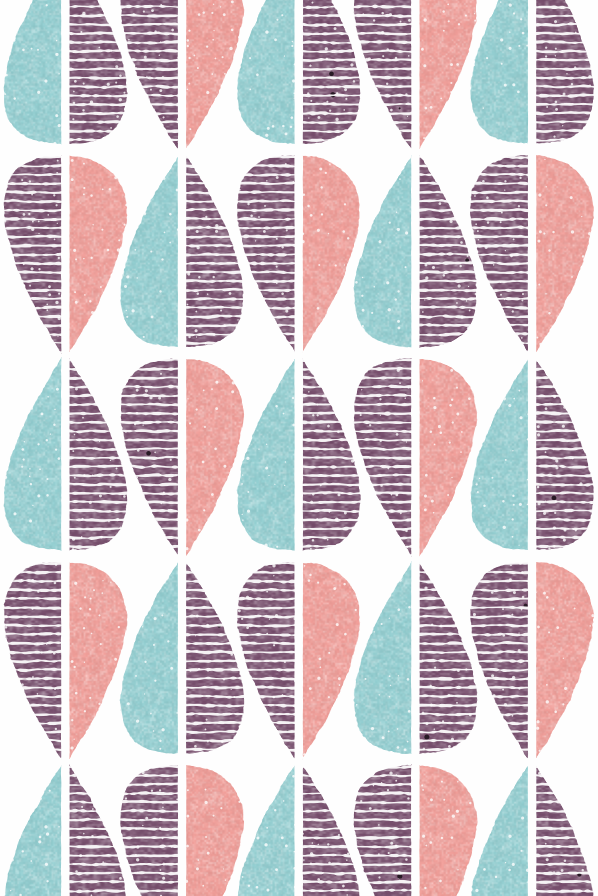
Reproduce this pattern procedurally as a WebGL 1 fragment shader.

```glsl
precision highp float;
// Five columns of split teardrops that alternate pointing up and down.
// Each drop is an implicit outline cut by a white axis: one half is plain teal
// or coral, the other striped purple, all worn by noise grain and flecks.

uniform vec2 u_resolution;

// One unit is the distance between neighbouring columns.
const float CANVAS_WIDTH = 5.125;
const float FIRST_AXIS = 0.56;
const float ROW_HEIGHT = 1.742;
const float ROW_OFFSET = 0.435;
const float DROP_HALF_WIDTH = 0.525;
const float GAP_HALF_WIDTH = 0.036;
const float STRIPE_PITCH = 0.076;

const vec3 PAPER = vec3(0.995);
const vec3 TEAL = vec3(0.56, 0.79, 0.80);
const vec3 CORAL = vec3(0.92, 0.60, 0.58);
const vec3 PURPLE = vec3(0.45, 0.29, 0.41);

float hash(vec2 p) {
  vec3 q = fract(p.xyx * 0.1031);
  q += dot(q, q.yzx + 33.33);
  return fract((q.x + q.y) * q.z);
}

float noise(vec2 p) {
  vec2 i = floor(p);
  vec2 f = fract(p);
  f = f * f * (3.0 - 2.0 * f);
  float low = mix(hash(i), hash(i + vec2(1.0, 0.0)), f.x);
  float high = mix(hash(i + vec2(0.0, 1.0)), hash(i + vec2(1.0, 1.0)), f.x);
  return mix(low, high, f.y);
}

// Antialiased coverage of a signed distance (negative is inside).
float cover(float d, float pixel) {
  return clamp(0.5 - d / pixel, 0.0, 1.0);
}

// Outline: x from the axis, y from the tip; a flank, then a rounded base.
float dropDistance(float x, float y, float len, float corner) {
  float shoulder = 0.72 * len;
  float s = clamp(y / shoulder, 0.0, 1.0);
  float flank = (x - DROP_HALF_WIDTH * (1.0 - pow(1.0 - s, 1.6))) * 0.88;
  vec2 q = vec2(x / DROP_HALF_WIDTH, (y - shoulder) / (len - shoulder));
  q = pow(max(q, 0.0001), vec2(corner));
  float base = (pow(q.x + q.y, 1.0 / corner) - 1.0) * 0.5;
  return y < shoulder ? flank : base;
}

// Small scattered flecks, at most one per grid cell.
float flecks(vec2 p, float size, float density, float pixel) {
  vec2 cell = floor(p / size);
  vec2 jitter = vec2(hash(cell + 17.0), hash(cell + 41.0));
  vec2 centre = (cell + 0.2 + 0.6 * jitter) * size;
  float radius = size * mix(0.06, 0.19, hash(cell + 73.0));
  return cover(length(p - centre) - radius, pixel) * step(hash(cell), density);
}

// Wavering pale lines with uneven thickness.
float stripes(vec2 p, float y, float pixel) {
  float wave = 0.014 * (noise(p * vec2(9.0, 14.0)) - 0.5);
  float d = abs(fract((y + wave) / STRIPE_PITCH) - 0.5) * STRIPE_PITCH;
  float halfWidth = 0.010 + 0.011 * (noise(p * vec2(28.0, 16.0) + 5.0) - 0.5);
  return cover(d - halfWidth, pixel);
}

// Ink rubbed away by fine grain and white flecks.
vec3 wornInk(vec3 ink, vec2 p, vec2 grainScale, float strength, float pixel) {
  float grain = 0.65 * noise(p * grainScale) + 0.35 * noise(p * 19.0 + 60.0);
  vec3 color = mix(ink, PAPER, strength * grain * grain);
  color *= 1.0 + 0.06 * (noise(p * 48.0 + 9.0) - 0.5);
  return mix(color, PAPER, 0.8 * flecks(p, 0.075, 0.22, pixel));
}

vec3 stripedInk(vec2 p, float y, float pixel) {
  vec3 color = wornInk(PURPLE, p, vec2(32.0, 58.0), 0.42, pixel);
  color = mix(color, PURPLE * 0.35, flecks(p + 3.0, 0.12, 0.012, pixel));
  return mix(color, PAPER, 0.93 * stripes(p, y, pixel));
}

void main() {
  float pixel = CANVAS_WIDTH / u_resolution.x;
  // Rows are counted from the top edge.
  vec2 p = vec2(gl_FragCoord.x, u_resolution.y - gl_FragCoord.y) * pixel;
  float row = floor((p.y + ROW_OFFSET) / ROW_HEIGHT);
  float rowY = p.y + ROW_OFFSET - row * ROW_HEIGHT;
  float roughness = 0.014 * (noise(p * 11.0) - 0.5) + 0.008 * (noise(p * 45.0) - 0.5);

  vec3 color = PAPER;
  for (int i = 0; i < 5; i++) {
    float column = float(i);
    float x = p.x - FIRST_AXIS - column;
    bool pointsUp = mod(column + row, 2.0) < 0.5;
    bool rightHalf = x > 0.0;
    bool striped = rightHalf == pointsUp;

    // Drops pointing down are a little longer; coral bases are rounder.
    float tipY = (pointsUp ? rowY : ROW_HEIGHT - rowY) + 0.02;
    float len = pointsUp ? 1.685 : 1.735;
    float corner = !striped && rightHalf ? 2.2 : 2.7;
    float d = dropDistance(abs(x), tipY, len, corner) + roughness;
    float gap = GAP_HALF_WIDTH - abs(x) + 0.25 * roughness;

    vec3 plain = wornInk(pointsUp ? TEAL : CORAL, p, vec2(58.0), 0.42, pixel);
    vec3 ink = striped ? stripedInk(p, rowY, pixel) : plain;
    color = mix(color, ink, min(cover(d, pixel), cover(gap, pixel)));
  }
  gl_FragColor = vec4(color, 1.0);
}
```
